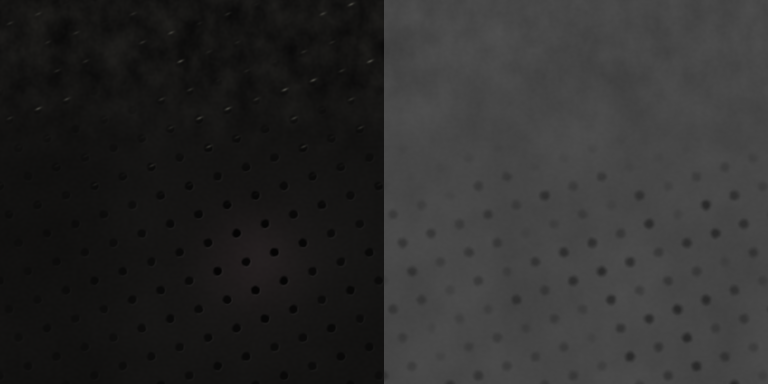
Reproduce this texture procedurally as a Shadertoy shader.

```glsl
// Two square sheets of perforated leather side by side: near-black and grey.
// A tilted square lattice, about four periods per sheet, places the holes;
// gradient noise adds mottling, and hashes vary the wear of each hole.

float hash(vec2 p) {
    p = fract(p * vec2(0.1031, 0.1137));
    p += dot(p, p.yx + 33.33);
    return fract((p.x + p.y) * p.x * 7.31);
}

vec2 gradient(vec2 cell) {
    float angle = 6.2832 * hash(cell + 57.0);
    return vec2(cos(angle), sin(angle));
}

float gradientNoise(vec2 p) {
    vec2 i = floor(p), f = fract(p);
    vec2 w = f * f * f * (f * (f * 6.0 - 15.0) + 10.0);
    vec2 e = vec2(1.0, 0.0);
    float low = mix(dot(gradient(i), f), dot(gradient(i + e), f - e), w.x);
    float high = mix(dot(gradient(i + e.yx), f - e.yx),
                     dot(gradient(i + 1.0), f - 1.0), w.x);
    return mix(low, high, w.y);
}

float fbm(vec2 p) {
    float sum = 0.0, amplitude = 1.0;
    for (int k = 0; k < 4; k++) {
        sum += amplitude * gradientNoise(p);
        p = mat2(1.6, 1.2, -1.2, 1.6) * p + 9.7;
        amplitude *= 0.55;
    }
    return sum;
}

void mainImage(out vec4 fragColor, in vec2 fragCoord) {
    vec2 uv = fragCoord / iResolution.xy * vec2(2.0, 1.0);
    float sheet = step(1.0, uv.x);
    vec2 p = vec2(uv.x - sheet, uv.y);
    float pixel = 1.0 / iResolution.y;

    // Lattice steps (3,1) and (1,-3), in units of 1/40.5 of a sheet
    vec2 u = (p - vec2(0.641, 0.318)) * 40.5;
    vec2 lattice = vec2(3.0 * u.x + u.y, u.x - 3.0 * u.y) / 10.0;
    vec2 id = round(lattice);
    vec2 d = lattice - id;
    vec2 q = vec2(3.0 * d.x + d.y, d.x - 3.0 * d.y) / 40.5;
    float wear = hash(id + 40.0 + 71.0 * sheet);
    float wobble = 0.002 * gradientNoise(uv * 90.0);
    float r = length(q) + wobble;
    float hole = 1.0 - smoothstep(0.007, 0.013 + pixel, r);

    // Surface noise, strongest near the top
    float top = smoothstep(0.5, 0.9, p.y);
    float mottle = fbm(uv * vec2(15.0, 12.0) + 20.0);
    float cloud = fbm(uv * 4.0 + 3.0);
    float grain = gradientNoise(uv * vec2(75.0, 95.0));

    vec3 color;
    if (sheet < 0.5) {
        // Dark sheet: faint warm highlight around the lower middle
        vec2 toGlow = p - vec2(0.66, 0.32);
        float glow = exp(-dot(toGlow, toGlow) / 0.016);
        float haze = exp(-dot(toGlow, toGlow) / 0.13);
        color = vec3(0.068, 0.066, 0.063) + vec3(0.019, 0.018, 0.018) * haze;
        color += vec3(0.048, 0.033, 0.039) * glow;
        color += vec3(0.050, 0.049, 0.044) * top * (mottle + 0.22);
        color += 0.012 * cloud + 0.007 * grain;

        // Holes fade away from the highlight, leaving slanted glints above
        float depth = (0.28 + 0.6 * haze) * mix(0.65, 1.0, wear) * (1.0 - 0.7 * top);
        color *= 1.0 - depth * hole;
        float rim = smoothstep(0.008, 0.012, r) * (1.0 - smoothstep(0.012, 0.017, r));
        color += 0.03 * rim * smoothstep(0.0, 0.012, q.x - q.y) * (0.3 + haze) * (1.0 - top);
        vec2 g = mat2(0.9, -0.4, 0.4, 0.9) * (q - vec2(0.002, 0.004));
        float glint = exp(-dot(g * g, vec2(16000.0, 110000.0)));
        color += vec3(0.20, 0.20, 0.18) * glint * wear * wear
               * smoothstep(0.38, 0.75, p.y);
    } else {
        // Grey sheet: soft blotches and unevenly faded holes
        float tone = 0.273 + 0.024 * cloud + 0.007 * grain;
        tone += mottle * mix(0.009, 0.026, top);
        float strength = smoothstep(0.68, 0.45, p.y) * mix(0.65, 1.0, smoothstep(0.25, 0.55, p.x));
        float depth = strength * mix(0.08, 0.42, wear);
        float softHole = 1.0 - smoothstep(0.004, 0.017 + pixel, r);
        color = vec3(tone * (1.0 - depth * softHole));
    }
    fragColor = vec4(clamp(color, 0.0, 1.0), 1.0);
}
```
